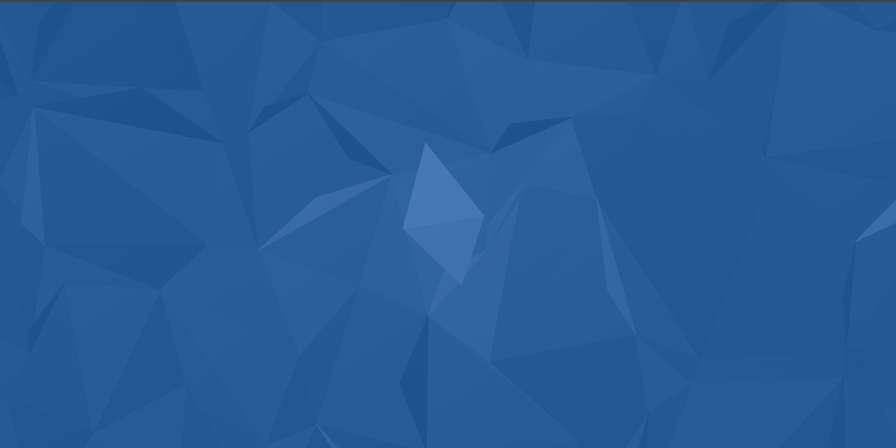
Give the GLSL for this background, as a Shadertoy shader.

```glsl
// Blue low-poly backdrop: irregular flat facets with a pale crystal in the middle.

const float CELL = 0.205;                       // mesh spacing, in canvas heights
const float JITTER = 1.16;                      // vertex scatter, in cells
const vec3 DEEP_BLUE = vec3(0.125, 0.333, 0.562);
const vec3 SOFT_BLUE = vec3(0.210, 0.412, 0.642);
const vec3 TOP_RULE = vec3(0.25, 0.25, 0.27);

float hash12(vec2 p) {
    vec3 q = fract(p.xyx * 0.1031);
    q += dot(q, q.yzx + 33.33);
    return fract((q.x + q.y) * q.z);
}

vec2 hash22(vec2 p) {
    return vec2(hash12(p + 17.3), hash12(p + 71.9));
}

float cross2(vec2 a, vec2 b) {
    return a.x * b.y - a.y * b.x;
}

// Offset from p to the nearest point of segment a-b
vec2 toSegment(vec2 p, vec2 a, vec2 b) {
    vec2 e = b - a, v = p - a;
    return v - e * clamp(dot(v, e) / max(dot(e, e), 1e-6), 0.0, 1.0);
}

// Signed distance to a triangle of either winding
float triangleDistance(vec2 p, vec2 a, vec2 b, vec2 c) {
    float winding = sign(cross2(b - a, c - a));
    float inside = min(min(winding * cross2(b - a, p - a),
                           winding * cross2(c - b, p - b)),
                           winding * cross2(a - c, p - c));
    vec2 ab = toSegment(p, a, b), bc = toSegment(p, b, c), ca = toSegment(p, c, a);
    float d = sqrt(min(min(dot(ab, ab), dot(bc, bc)), dot(ca, ca)));
    return inside > 0.0 ? -d : d;
}

vec3 blueTone(float level) {
    return mix(DEEP_BLUE, SOFT_BLUE, level);
}

// Brightness pooled around the centre of the canvas
float centreGlow(vec2 p) {
    vec2 d = p - vec2(0.02, 0.02);
    return exp(-8.0 * dot(d, d));
}

// Lay one softly graded facet over the colour; it overlaps its border to hide seams
void paintFacet(inout vec3 col, vec2 p, vec2 a, vec2 b, vec2 c, float level, float px) {
    float cover = clamp(1.0 - triangleDistance(p, a, b, c) / px, 0.0, 1.0);
    float grade = 0.35 * dot(p - (a + b + c) / 3.0, vec2(-0.5, 0.8));
    col = mix(col, blueTone(level + grade), cover);
}

void paintMeshFacet(inout vec3 col, vec2 p, vec2 a, vec2 b, vec2 c, float rnd, float px) {
    float level = 0.36 * rnd + 0.58 * centreGlow((a + b + c) / 3.0);
    paintFacet(col, p, a, b, c, level, px);
}

vec2 vertexAt(vec2 id) {
    return (id + JITTER * (hash22(id) - 0.5)) * CELL;
}

// Two triangles per warped cell, split along a random diagonal
void paintCell(inout vec3 col, vec2 p, vec2 id, float px) {
    vec2 a = vertexAt(id), b = vertexAt(id + vec2(1, 0));
    vec2 c = vertexAt(id + vec2(1, 1)), d = vertexAt(id + vec2(0, 1));
    vec2 rnd = hash22(id + 131.0);
    if (hash12(id + 53.0) < 0.5) {
        paintMeshFacet(col, p, a, b, c, rnd.x, px);
        paintMeshFacet(col, p, a, c, d, rnd.y, px);
    } else {
        paintMeshFacet(col, p, a, b, d, rnd.x, px);
        paintMeshFacet(col, p, b, c, d, rnd.y, px);
    }
}

// Thin light or dark shard resting on some of the mesh edges
void paintShard(inout vec3 col, vec2 p, vec2 id, float px) {
    vec2 pick = hash22(id + 211.0), form = hash22(id + 307.0);
    if (pick.x > 0.3) return;
    vec2 a = vertexAt(id);
    vec2 b = vertexAt(id + (form.x < 0.5 ? vec2(1, 0) : vec2(0, 1)));
    vec2 normal = vec2(a.y - b.y, b.x - a.x);
    vec2 apex = mix(a, b, 0.15 + 0.4 * form.y) + normal * mix(0.06, 0.22, pick.y);
    float level = pick.x < 0.14 ? mix(0.6, 1.2, form.y) : -0.12;
    paintFacet(col, p, a, b, apex, level, px);
}

void paintCrystal(inout vec3 col, vec2 p, float px) {
    vec2 top = vec2(-0.05, 0.18), right = vec2(0.08, 0.018);
    vec2 left = vec2(-0.10, -0.01), foot = vec2(0.03, -0.135);
    paintFacet(col, p, left, right, foot, 1.45, px);
    paintFacet(col, p, top, right, left, 1.75, px);
}

void mainImage(out vec4 fragColor, in vec2 fragCoord) {
    float px = 1.0 / iResolution.y;
    vec2 p = (fragCoord - 0.5 * iResolution.xy) * px;
    vec2 home = floor(p / CELL);
    vec3 col = blueTone(0.2);

    // Mesh first, then the shards on top of it
    for (int y = -1; y <= 1; y++)
        for (int x = -1; x <= 1; x++)
            paintCell(col, p, home + vec2(x, y), px);
    for (int y = -1; y <= 1; y++)
        for (int x = -1; x <= 1; x++)
            paintShard(col, p, home + vec2(x, y), px);
    paintCrystal(col, p, px);

    // Dark rule along the top edge
    float rule = clamp((p.y - 0.496) / px + 0.5, 0.0, 1.0);
    fragColor = vec4(mix(col, TOP_RULE, rule), 1.0);
}
```
